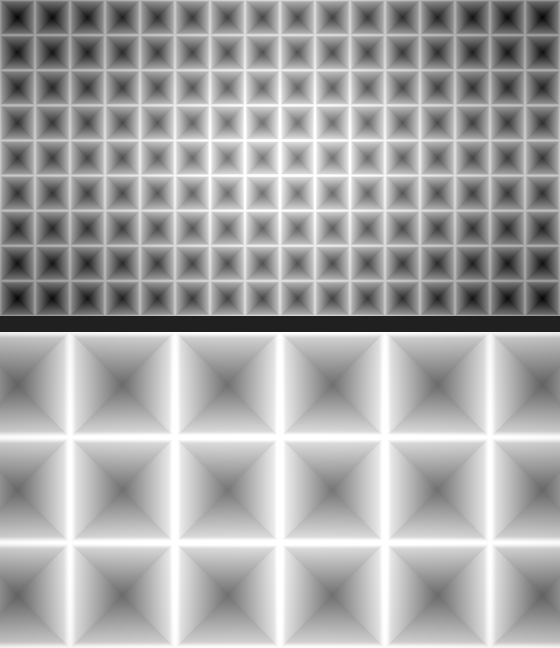
Top: the whole. Bottom: its middle third, enlarged.
Write a WebGL 2 fragment shader that draws this pattern.

```glsl
#version 300 es
precision highp float;
// Grid of recessed grey pyramids under a soft glow at the centre.

#define CELLS vec2(16.0, 9.0)
#define PIT_LEVEL 0.01
#define SIDE_SLOPE 0.52
#define CAP_SLOPE 0.45
#define RIDGE_LEVEL 0.59
#define RIDGE_WIDTH 0.13
#define GLOW vec2(0.26, 0.19)

const float PI = 3.14159265;

uniform vec2 u_resolution;
out vec4 fragColor;

// Height of one square pit: 0 at its bottom, RIDGE_LEVEL on its border.
float pyramid(vec2 p, float pixel) {
    vec2 a = abs(p);
    float depth = max(a.x, a.y);

    // Left and right faces catch more light than top and bottom ones.
    float side = smoothstep(-pixel, pixel, a.x - a.y);
    float face = mix(CAP_SLOPE, SIDE_SLOPE, side) * depth;

    // Soft bright ridge shared by neighbouring cells.
    float ridge = smoothstep(1.0 - RIDGE_WIDTH, 1.0, depth);
    return mix(face, RIDGE_LEVEL, ridge);
}

// Broad light that is brightest in the middle and wraps at the borders.
float centreGlow(vec2 uv) {
    vec2 wave = 0.5 - 0.5 * cos(2.0 * PI * uv);
    return dot(GLOW, wave);
}

void main() {
    vec2 uv = gl_FragCoord.xy / u_resolution;
    vec2 cell = 2.0 * fract(uv * CELLS) - 1.0;
    vec2 pixel = 2.0 * CELLS / u_resolution;

    float grey = PIT_LEVEL + pyramid(cell, max(pixel.x, pixel.y)) + centreGlow(uv);
    fragColor = vec4(vec3(clamp(grey, 0.0, 1.0)), 1.0);
}
```
